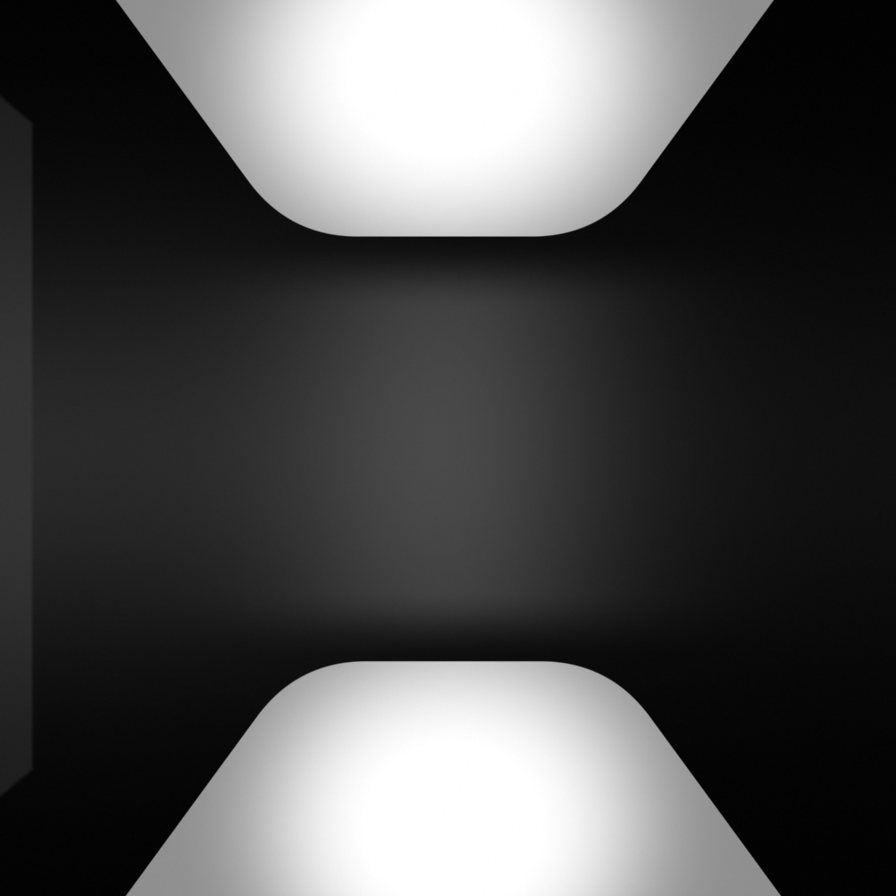
A Shadertoy shader for this background:

```glsl
// Two glowing rounded trapezoid lamps above and below a dim, softly lit grey panel.
#define LIP_HALF 0.174     // half width of a lamp at its lip
#define FLARE 0.732        // widening of a lamp per unit of depth
#define CORNER 0.062       // softness of the lamp corners
#define LAMP_EDGE 0.56     // brightness at a lamp's rim
#define LAMP_CORE 0.46     // brightness added at a lamp's core
#define PANEL_GLOW 0.175   // light added on the central panel
#define GRAIN 0.006        // strength of the fine grain

float hash(vec2 p) {
    vec3 q = fract(vec3(p.xyx) * 0.1031);
    q += dot(q, q.yzx + 33.33);
    return fract((q.x + q.y) * q.z);
}

float smoothMax(float a, float b, float k) {
    float h = max(k - abs(a - b), 0.0) / k;
    return max(a, b) + 0.25 * k * h * h;
}

// p.x: offset from the lamp axis, p.y: depth behind the lip
float lampDistance(vec2 p) {
    float side = (abs(p.x) - LIP_HALF - FLARE * p.y) / sqrt(1.0 + FLARE * FLARE);
    return smoothMax(side, -p.y, CORNER);
}

float lampLight(vec2 p, float spread) {
    vec2 q = (p - vec2(0.0, 0.184)) / vec2(spread, 0.19);
    float r = dot(q, q);
    return min(LAMP_EDGE + LAMP_CORE * exp(-0.8 * r * r), 1.0);
}

float roomLight(vec2 uv) {
    float dy = uv.y - 0.499;
    // Broad haze, brighter on the left
    float haze = mix(0.155, 0.055, smoothstep(0.0, 1.0, uv.x));
    float light = 0.008 + haze * exp(-dy * dy / 0.0625);
    // Central panel, fading into shadow beside each lip
    float dx = (uv.x - 0.503) / 0.19;
    float band = 1.0 - smoothstep(0.155, 0.235, abs(dy));
    return light + PANEL_GLOW * exp(-dx * dx) * band;
}

void mainImage(out vec4 fragColor, in vec2 fragCoord) {
    vec2 uv = fragCoord / iResolution.xy;
    float aa = 1.0 / min(iResolution.x, iResolution.y);
    float shade = roomLight(uv);

    // Slanted strip at the left border
    float rise = abs(uv.y - 0.502);
    float strip = max(uv.x - 0.036, (rise - 0.391 + 0.85 * uv.x) * 0.76);
    float stripLight = mix(0.205, 0.115, smoothstep(0.05, 0.4, rise));
    shade = mix(shade, stripLight, 1.0 - smoothstep(-0.003, 0.003, strip));

    // Upper and lower lamps
    vec2 upper = vec2(uv.x - 0.4965, uv.y - 0.736);
    vec2 lower = vec2(uv.x - 0.506, 0.262 - uv.y);
    float upperMask = 1.0 - smoothstep(-aa, aa, lampDistance(upper));
    float lowerMask = 1.0 - smoothstep(-aa, aa, lampDistance(lower));
    shade = mix(shade, lampLight(upper, 0.22), upperMask);
    shade = mix(shade, lampLight(lower, 0.205), lowerMask);

    // Fine grain breaks up banding
    shade += GRAIN * (hash(floor(uv * 512.0)) - 0.5);
    fragColor = vec4(vec3(clamp(shade, 0.0, 1.0)), 1.0);
}
```
